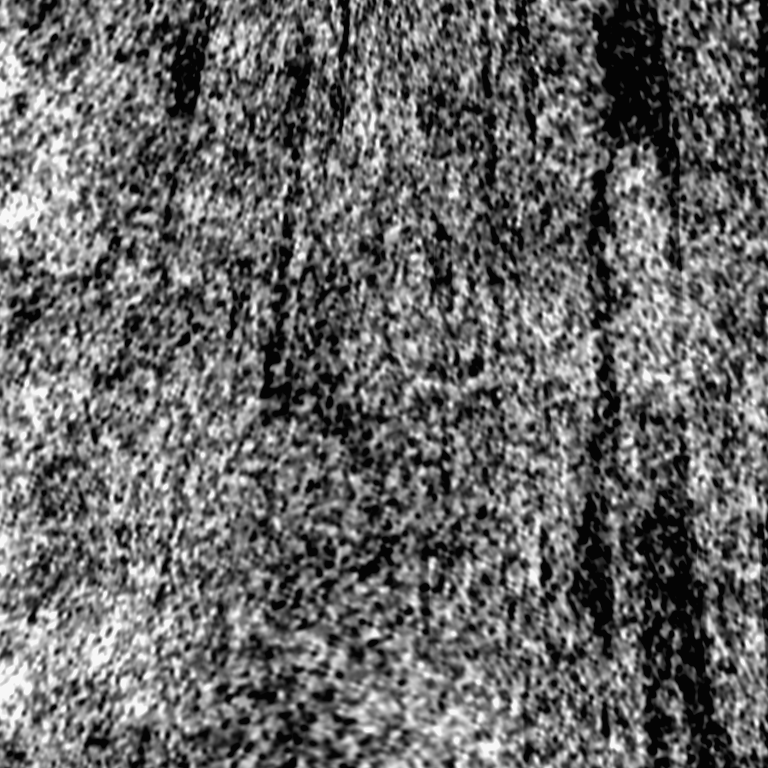
This texture is drawn by a Shadertoy shader. Its source:

```glsl
// Grey weathered bark: fine speckled grain, cloudy patches and dark upright cracks.

const float BASE_GREY = 0.435;
const float GRAIN_CONTRAST = 0.74;
const float CRACK_DEPTH = 0.42;

// Hash without sine, 0 to 1
float hash(vec2 p) {
    vec3 q = fract(vec3(p.xyx) * 0.1031);
    q += dot(q, q.yzx + 33.33);
    return fract((q.x + q.y) * q.z);
}

// Smooth value noise centred on zero
float noise(vec2 p) {
    vec2 cell = floor(p);
    vec2 f = fract(p);
    f = f * f * (3.0 - 2.0 * f);
    float low = mix(hash(cell), hash(cell + vec2(1, 0)), f.x);
    float high = mix(hash(cell + vec2(0, 1)), hash(cell + vec2(1, 1)), f.x);
    return mix(low, high, f.y) - 0.5;
}

vec2 rotate(vec2 p, float angle) {
    float c = cos(angle), s = sin(angle);
    return vec2(c * p.x - s * p.y, s * p.x + c * p.y);
}

// Straightens the fibres: they lean right on the left side, slightly left on the right
vec2 fibreSpace(vec2 uv) {
    float lean = mix(0.22, -0.07, smoothstep(0.15, 0.75, uv.x));
    float wobble = 0.022 * noise(uv * vec2(4.0, 5.0) + 3.7);
    return vec2(uv.x - lean * (uv.y - 0.5) + wobble, uv.y) + 2.0;
}

// Short upright speckles from two turned layers, which hides the lattice
float grain(vec2 p) {
    float coarse = noise(rotate(p, 0.16) * vec2(145.0, 88.0));
    float fine = noise(rotate(p, -0.42) * vec2(185.0, 135.0) + 41.0);
    return coarse + 0.9 * fine;
}

// Cloudy light and dark areas
float patches(vec2 p) {
    return 0.20 * noise(p * vec2(7.0, 5.5) + 11.0)
         + 0.22 * noise(rotate(p, 0.5) * vec2(19.0, 15.0) + 27.0);
}

// Broken dark lines along the fibres, 0 to 1
float cracks(vec2 p, float frequency, float stretch, float threshold) {
    float n = noise(p * vec2(frequency, frequency / stretch) + 63.0);
    return 1.0 - smoothstep(threshold - 0.13, threshold + 0.05, n);
}

void mainImage(out vec4 fragColor, in vec2 fragCoord) {
    vec2 uv = fragCoord / iResolution.xy;
    vec2 fibre = fibreSpace(uv);

    // Cracks grow denser to the right, the surface pales to the left
    float furrowed = smoothstep(0.35, 0.9, uv.x);
    float pale = 1.0 - smoothstep(0.0, 0.24, uv.x + 0.12 * noise(uv * 6.0));

    float grey = BASE_GREY + GRAIN_CONTRAST * grain(fibre) + patches(fibre);
    grey += 0.19 * pale + pale * 0.5 * noise(uv * vec2(13.0, 11.0) + 85.0);

    // Long fibres, then wide and narrow cracks
    grey += mix(0.06, 0.24, furrowed) * noise(fibre * vec2(55.0, 5.0) + 17.0);
    float wide = cracks(fibre, 34.0, 11.0, mix(-0.33, -0.18, furrowed));
    float narrow = cracks(fibre + 5.0, 58.0, 12.0, mix(-0.36, -0.28, furrowed));
    grey -= CRACK_DEPTH * max(wide, 0.7 * narrow) * (1.0 - 0.7 * pale);

    fragColor = vec4(vec3(clamp(grey, 0.015, 0.97)), 1.0);
}
```
